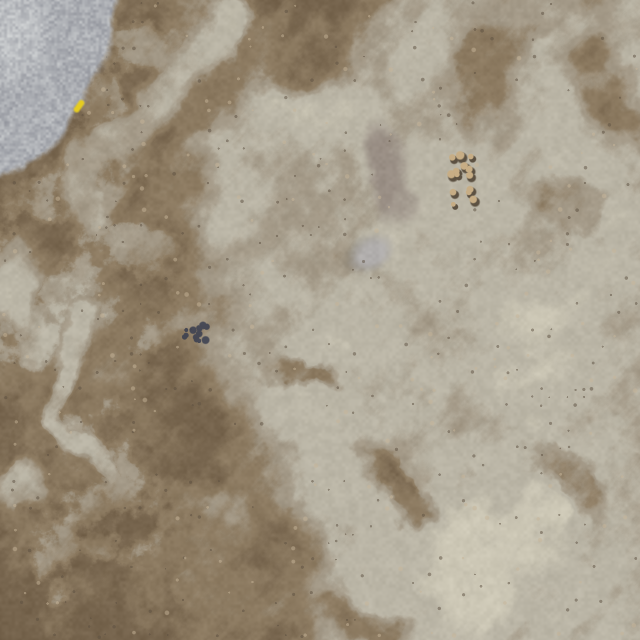
Write a Shadertoy shader that draws this texture.

```glsl
// Weathered bare ground from above: pale dusty crust over damp brown soil.
// A warped noise field, shaped by soft blobs and strokes, drives a colour ramp;
// grey gravel, grit, pebbles and a few flecks are layered on top.

const vec3 DARK_SOIL = vec3(0.46, 0.39, 0.30);
const vec3 BROWN_SOIL = vec3(0.55, 0.48, 0.38);
const vec3 TAN_DUST = vec3(0.64, 0.60, 0.53);
const vec3 PALE_CRUST = vec3(0.73, 0.71, 0.65);
const vec3 BRIGHT_CRUST = vec3(0.80, 0.78, 0.71);
const vec3 MAUVE_STAIN = vec3(0.56, 0.51, 0.48);
const vec3 GRAVEL_DARK = vec3(0.58, 0.59, 0.62);
const vec3 GRAVEL_LIGHT = vec3(0.77, 0.78, 0.79);

float hash(vec2 p) {
    return fract(sin(dot(p, vec2(127.1, 311.7))) * 43758.5453);
}

float noise(vec2 p) {
    vec2 i = floor(p), f = fract(p);
    f = f * f * (3.0 - 2.0 * f);
    return mix(mix(hash(i), hash(i + vec2(1, 0)), f.x),
               mix(hash(i + vec2(0, 1)), hash(i + vec2(1, 1)), f.x), f.y);
}

vec2 rotate(vec2 p, float a) {
    float c = cos(a), s = sin(a);
    return vec2(c * p.x + s * p.y, c * p.y - s * p.x);
}

float fbm(vec2 p) {
    float sum = 0.0, amp = 0.5;
    for (int i = 0; i < 6; i++) {
        sum += amp * noise(p);
        p = rotate(p, 0.6) * 2.03 + 17.3;
        amp *= 0.53;
    }
    return sum;
}

// Soft ellipse whose long axis points along angle a
float blob(vec2 p, vec2 centre, vec2 radii, float a) {
    return 1.0 - smoothstep(0.4, 1.15, length(rotate(p - centre, a) / radii));
}

// Soft stroke from a to b
float stroke(vec2 p, vec2 a, vec2 b, float width) {
    vec2 d = b - a;
    float t = clamp(dot(p - a, d) / dot(d, d), 0.0, 1.0);
    return 1.0 - smoothstep(0.3 * width, width, length(p - a - t * d));
}

// Sparse grains, one per chosen grid cell
float grit(vec2 p, float scale, float share, float seed) {
    vec2 cell = floor(p * scale);
    vec2 centre = 0.3 + 0.4 * vec2(hash(cell + seed), hash(cell + seed + 5.7));
    float radius = 0.12 + 0.17 * hash(cell + seed + 9.1);
    float grain = 1.0 - smoothstep(0.5 * radius, radius, length(fract(p * scale) - centre));
    return grain * step(hash(cell + seed + 2.3), share);
}

// Tight group of small stones
float cluster(vec2 p, vec2 centre, vec2 spread, float size, float seed) {
    float mask = 0.0;
    for (int i = 0; i < 15; i++) {
        vec2 k = vec2(float(i), seed);
        vec2 at = centre + spread * (2.0 * vec2(hash(k), hash(k + 3.1)) - 1.0);
        float radius = size * (0.5 + 0.6 * hash(k + 7.7));
        mask = max(mask, 1.0 - smoothstep(0.6 * radius, radius, length(p - at)));
    }
    return mask;
}

// Amount of pale crust: about 0 in damp soil, 1 on dry ground
float crust(vec2 p, vec2 w) {
    float edge = 0.31 + 0.28 * smoothstep(0.75, 1.0, w.y) + 0.2 * (1.0 - smoothstep(0.1, 0.5, w.y));
    float h = mix(0.14, 0.82, smoothstep(-0.06, 0.06, w.x - edge));
    // Pale remnants on the brown side
    float pale = stroke(w, vec2(0.37, 0.95), vec2(0.25, 0.86), 0.05);
    pale = max(pale, stroke(w, vec2(0.24, 0.85), vec2(0.13, 0.68), 0.055));
    pale = max(pale, stroke(w, vec2(0.14, 0.52), vec2(0.09, 0.37), 0.035));
    pale = max(pale, stroke(w, vec2(0.09, 0.36), vec2(0.17, 0.29), 0.03));
    pale = max(pale, blob(w, vec2(0.03, 0.55), vec2(0.08, 0.045), 1.2));
    pale = max(pale, blob(w, vec2(0.02, 0.23), vec2(0.06, 0.035), 0.4));
    float islands = smoothstep(0.56, 0.72, fbm(p * 13.0 + 4.0));
    h += 0.55 * max(pale, 0.7 * islands * (1.0 - smoothstep(0.2, 0.35, p.x)));
    // Damp patches on the pale side
    float damp = blob(w, vec2(0.78, 0.89), vec2(0.09, 0.075), 0.3);
    damp = max(damp, blob(w, vec2(0.96, 0.85), vec2(0.10, 0.06), 2.4));
    damp = max(damp, blob(w, vec2(0.87, 0.25), vec2(0.11, 0.04), 2.2));
    damp = max(damp, blob(w, vec2(0.64, 0.25), vec2(0.10, 0.035), 2.6));
    damp = max(damp, blob(w, vec2(0.47, 0.41), vec2(0.07, 0.025), 2.6));
    damp = max(damp, blob(w, vec2(0.57, 0.02), vec2(0.07, 0.04), 0.0));
    damp = max(damp, 0.6 * blob(w, vec2(0.90, 0.66), vec2(0.09, 0.04), 2.6));
    h -= 0.55 * damp;
    h += 0.25 * blob(w, vec2(0.76, 0.13), vec2(0.16, 0.11), 0.6);
    h += 0.9 * (fbm(w * 6.0 + 8.0) - 0.5) + 0.45 * (fbm(p * 24.0) - 0.5);
    return h + 0.28 * (fbm(rotate(p, 0.85) * vec2(7.0, 38.0)) - 0.5);
}

vec3 groundColor(float h) {
    vec3 c = mix(DARK_SOIL, BROWN_SOIL, smoothstep(0.0, 0.32, h));
    c = mix(c, TAN_DUST, smoothstep(0.32, 0.6, h));
    c = mix(c, PALE_CRUST, smoothstep(0.6, 0.88, h));
    return mix(c, BRIGHT_CRUST, smoothstep(0.95, 1.3, h));
}

void mainImage(out vec4 fragColor, in vec2 fragCoord) {
    vec2 p = fragCoord / iResolution.xy;
    vec2 w = p + 0.13 * (vec2(fbm(p * 8.0), fbm(p * 8.0 + 31.0)) - 0.5);
    vec3 color = groundColor(crust(p, w));

    // Mauve stain and smooth lavender puddle with a shaded rim
    color = mix(color, MAUVE_STAIN, 0.75 * blob(w, vec2(0.62, 0.75), vec2(0.085, 0.045), 2.0));
    vec2 q = mix(p, w, 0.4);
    color *= 1.0 - 0.18 * blob(q, vec2(0.572, 0.613), vec2(0.045, 0.036), 0.5);
    color = mix(color, vec3(0.71, 0.70, 0.70), 0.9 * blob(q, vec2(0.58, 0.615), vec2(0.042, 0.033), 0.5));

    // Fine grain and scattered grit
    color += 0.035 * (noise(p * 190.0) - 0.5) + 0.03 * (noise(p * 85.0) - 0.5);
    color = mix(color, vec3(0.36, 0.31, 0.25), 0.5 * grit(p, 75.0, 0.05, 1.0));
    color = mix(color, vec3(0.78, 0.71, 0.60), 0.5 * grit(p, 60.0, 0.05, 40.0));

    // Grey gravel in the upper left corner
    float rim = length(p - vec2(-0.12, 1.0)) + 0.05 * (fbm(p * 14.0) - 0.5);
    float speckle = 0.65 * noise(p * 230.0) + 0.35 * noise(p * 110.0);
    float tone = speckle + 0.35 * blob(p, vec2(0.02, 0.95), vec2(0.06, 0.08), 0.0);
    color = mix(color, mix(GRAVEL_DARK, GRAVEL_LIGHT, tone), 1.0 - smoothstep(0.295, 0.312, rim));

    // Pebbles with shadows, dark blue flecks and a yellow chip
    vec2 heap = vec2(0.725, 0.72);
    color = mix(color, vec3(0.27, 0.22, 0.16), 0.8 * cluster(p + vec2(-0.003, 0.004), heap, vec2(0.02, 0.04), 0.010, 3.0));
    color = mix(color, vec3(0.78, 0.68, 0.52), cluster(p, heap, vec2(0.02, 0.04), 0.008, 3.0));
    color = mix(color, vec3(0.22, 0.24, 0.31), 0.85 * cluster(p, vec2(0.306, 0.479), vec2(0.018, 0.013), 0.007, 8.0));
    color = mix(color, vec3(0.90, 0.80, 0.12), stroke(p, vec2(0.120, 0.829), vec2(0.127, 0.839), 0.007));

    fragColor = vec4(color, 1.0);
}
```
